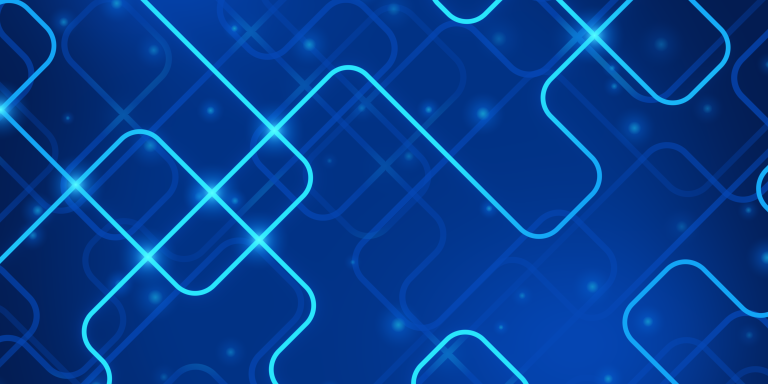
Give the GLSL for this background, as a WebGL 2 fragment shader.

```glsl
#version 300 es
precision highp float;

uniform vec2 u_resolution;
out vec4 fragColor;

#define SPACING 0.25
#define JITTER 0.19
#define CHECKER_BIAS 0.15
#define CORNER_RADIUS 0.068
#define LINE_HALF_WIDTH 0.0062
#define DIM_HALF_WIDTH 0.008
#define DIM_OPACITY 0.75
#define NODE_RADIUS 0.08
#define SPARK_CELL 0.2
#define SPARK_SHARE 0.85

const vec3 NIGHT = vec3(0.012, 0.11, 0.32);
const vec3 NAVY = vec3(0.005, 0.195, 0.52);
const vec3 ROYAL = vec3(0.02, 0.28, 0.72);
const vec3 AZURE = vec3(0.02, 0.48, 0.95);
const vec3 TEAL = vec3(0.08, 0.62, 0.80);
const vec3 CYAN = vec3(0.16, 0.90, 0.99);
const vec3 FLARE = vec3(0.35, 1.0, 1.0);

float hash(vec2 p) {
    return fract(sin(dot(p, vec2(127.1, 311.7))) * 43758.5);
}

float blob(vec2 p, vec2 centre, vec2 size) {
    vec2 q = (p - centre) / size;
    return exp(-dot(q, q));
}

float falloff(float d, float radius) {
    return max(1.0 - d / radius, 0.0);
}

float stroke(float d, float halfWidth) {
    float soft = 0.7 / u_resolution.y;
    return 1.0 - smoothstep(halfWidth - soft, halfWidth + soft, d);
}

// Unevenly spaced grid lines: index of the nearest one and offset from it
float gridLine(float i, float seed) {
    return i + JITTER * (2.0 * hash(vec2(i, seed)) - 1.0);
}

vec2 nearestLine(float u, float seed) {
    float i = floor(u);
    float a = u - gridLine(i, seed);
    float b = u - gridLine(i + 1.0, seed);
    return abs(a) < abs(b) ? vec2(i, a) : vec2(i + 1.0, b);
}

bool filled(vec2 cell, float seed) {
    float checker = 2.0 * mod(cell.x + cell.y, 2.0) - 1.0;
    return hash(cell + 17.0 * seed) < 0.5 + CHECKER_BIAS * checker;
}

// Rounded borders between filled and empty cells of a diagonal grid.
// Returns the distance to the path and to a crossing.
vec2 circuit(vec2 p, float seed) {
    vec2 uv = vec2(p.x + p.y, p.y - p.x) * 0.7071 / SPACING;
    vec2 lx = nearestLine(uv.x, seed + 0.3);
    vec2 ly = nearestLine(uv.y, seed + 0.7);
    vec2 q = vec2(lx.y, ly.y) * SPACING;
    vec2 id = vec2(lx.x, ly.x);

    bool c00 = filled(id, seed);
    bool c10 = filled(id + vec2(1, 0), seed);
    bool c01 = filled(id + vec2(0, 1), seed);
    bool c11 = filled(id + vec2(1, 1), seed);
    bool left = c00 != c01, right = c10 != c11;
    bool down = c00 != c10, up = c01 != c11;

    if (left && right && up && down)
        return vec2(min(abs(q.x), abs(q.y)), length(q));
    if (left && right) return vec2(abs(q.y), 1.0);
    if (up && down) return vec2(abs(q.x), 1.0);
    if (!(left || right)) return vec2(1.0);

    vec2 w = CORNER_RADIUS - q * vec2(right ? 1.0 : -1.0, up ? 1.0 : -1.0);
    float d = length(max(w, 0.0)) + min(max(w.x, w.y), 0.0) - CORNER_RADIUS;
    return vec2(abs(d), 1.0);
}

// Soft scattered lights: halo and core strength
vec2 sparks(vec2 p) {
    vec2 base = floor(p / SPARK_CELL), light = vec2(0.0);
    for (int y = -1; y <= 1; y++)
    for (int x = -1; x <= 1; x++) {
        vec2 cell = base + vec2(x, y);
        vec2 centre = cell + vec2(hash(cell + 3.1), hash(cell + 8.4));
        float d = length(p - centre * SPARK_CELL);
        float radius = mix(0.018, 0.07, hash(cell + 5.7));
        float power = step(hash(cell + 1.9), SPARK_SHARE) * mix(0.3, 1.0, hash(cell + 6.2));
        light += power * vec2(pow(falloff(d, radius), 1.5), falloff(d, 0.3 * radius));
    }
    return min(light, 1.0);
}

void main() {
    vec2 p = gl_FragCoord.xy / u_resolution.y;

    // Background shading
    float shade = smoothstep(0.55, 1.1, length((p - vec2(1.0, 0.35)) * vec2(1.0, 0.9)));
    float light = blob(p, vec2(1.5, 0.1), vec2(0.4, 0.3)) + 0.9 * blob(p, vec2(0.45, 1.05), vec2(0.32, 0.2));
    vec3 color = mix(mix(NAVY, NIGHT, shade), ROYAL, 0.9 * min(light, 1.0));

    // Faint circuits behind, lit near some crossings and along short streaks
    for (float layer = 1.0; layer < 4.0; layer++) {
        vec2 dim = circuit(p + layer * vec2(0.37, 0.23), layer);
        float fade = 0.7 + 0.3 * sin(4.0 * p.x + 3.0 * p.y + 2.0 * layer);
        float lit = falloff(dim.y, NODE_RADIUS) * fade * fade;
        float streak = 0.6 * smoothstep(0.75, 1.0, sin(5.0 * p.x + layer) * sin(6.0 * p.y + 2.0 * layer));
        vec3 tint = mix(ROYAL, TEAL, max(lit, streak));
        color = mix(color, tint, DIM_OPACITY * fade * stroke(dim.x, DIM_HALF_WIDTH));
        color = mix(color, AZURE, 0.5 * lit * lit);
    }

    vec2 spark = sparks(p);
    color = mix(color, mix(ROYAL, AZURE, 0.5), 0.85 * spark.x);
    color = mix(color, TEAL, 0.9 * spark.y);

    // Bright circuit with glow and flares at the crossings
    vec2 path = circuit(p, 5.0);
    float energy = smoothstep(-0.9, 0.3, sin(3.1 * p.x - 1.0) + 0.5 * sin(5.3 * p.y + 2.0 * p.x));
    float node = falloff(path.y, NODE_RADIUS);
    color = mix(color, ROYAL, 0.6 * energy * exp(-path.x / 0.014));
    color = mix(color, AZURE, 0.95 * pow(node, 1.5));
    color = mix(color, mix(AZURE, CYAN, 0.4 + 0.6 * energy), stroke(path.x, LINE_HALF_WIDTH));
    color = mix(color, FLARE, pow(node, 5.0));

    fragColor = vec4(color, 1.0);
}
```
